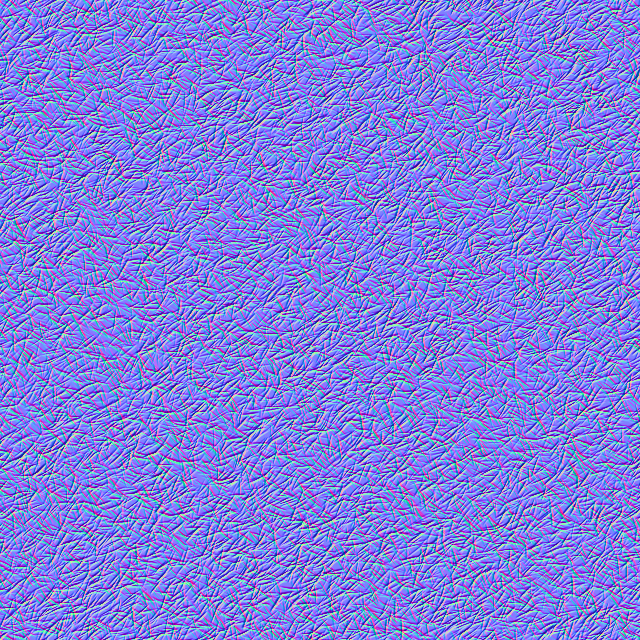
A WebGL 2 fragment shader for this texture map:

```glsl
#version 300 es
precision highp float;
// Tangent-space normal map of a dense mat of fine, crossing, slightly bent fibres.

uniform vec2 u_resolution;
out vec4 fragColor;

// Integer hash: three random values in 0..1 for a cell and an index.
vec3 hash3(ivec2 cell, int index) {
    uvec3 v = uvec3(ivec3(cell + 1024, index)) * 1664525u + 1013904223u;
    v.x += v.y * v.z; v.y += v.z * v.x; v.z += v.x * v.y;
    v ^= v >> 16u;
    v.x += v.y * v.z; v.y += v.z * v.x; v.z += v.x * v.y;
    return vec3(v >> 8u) / 16777216.0;
}

float valueNoise(vec2 p) {
    ivec2 i = ivec2(floor(p));
    vec2 f = smoothstep(0.0, 1.0, fract(p));
    float low = mix(hash3(i, 99).x, hash3(i + ivec2(1, 0), 99).x, f.x);
    float high = mix(hash3(i + ivec2(0, 1), 99).x, hash3(i + ivec2(1, 1), 99).x, f.x);
    return mix(low, high, f.y);
}

// Height gradient at p of one fibre that starts from the given cell.
vec2 fibreSlope(vec2 p, ivec2 cell, int index, float risingShare) {
    vec3 place = hash3(cell, index * 3);
    vec3 form = hash3(cell, index * 3 + 1);
    vec3 turn = hash3(cell, index * 3 + 2);

    // Fibres either rise or fall to the right, with scatter about both directions.
    bool rising = place.z < risingShare;
    float angle = (rising ? 0.64 : -0.72) + 0.95 * (turn.x + turn.y - 1.0);
    float halfLength = mix(0.55, 1.0, form.x);
    float width = mix(0.05, 0.085, form.y);
    float bend = 0.3 * (turn.z - 0.5);

    vec2 along = vec2(cos(angle), sin(angle));
    vec2 across = vec2(-along.y, along.x);
    vec2 offset = p - vec2(cell) - place.xy;
    float u = dot(offset, along);
    float x = (dot(offset, across) + bend * u * u) / width;
    float taper = max(0.0, 1.0 - u * u / (halfLength * halfLength));

    // Derivative of a Gaussian ridge; the centre line tilts with the bend.
    float steepness = -2.0 * x * exp(-x * x) * taper * mix(0.55, 3.0, form.z * form.z);
    return steepness * (across + 2.0 * bend * u * along);
}

void main() {
    vec2 p = gl_FragCoord.xy / min(u_resolution.x, u_resolution.y) * 48.0;
    ivec2 home = ivec2(floor(p));

    // Sum the fibres of this cell and its neighbours.
    vec2 slope = vec2(0.0);
    for (int j = -1; j <= 1; j++) {
        for (int i = -1; i <= 1; i++) {
            ivec2 cell = home + ivec2(i, j);
            float risingShare = mix(0.2, 0.8, valueNoise(vec2(cell) * 0.31));
            for (int k = 0; k < 9; k++) {
                slope += fibreSlope(p, cell, k, risingShare);
            }
        }
    }

    // Encode the unit normal, with the green axis pointing down.
    vec3 normal = normalize(vec3(-slope.x, slope.y, 1.0));
    vec3 color = 0.5 + 0.5 * normal;

    // Crisp contrast: steep flanks lose blue and gain saturated red and green.
    vec3 middle = vec3(0.5, 0.5, 0.84);
    color = middle + (color - middle) * vec3(1.15, 1.08, 1.3);
    fragColor = vec4(clamp(color, 0.0, 1.0), 1.0);
}
```
